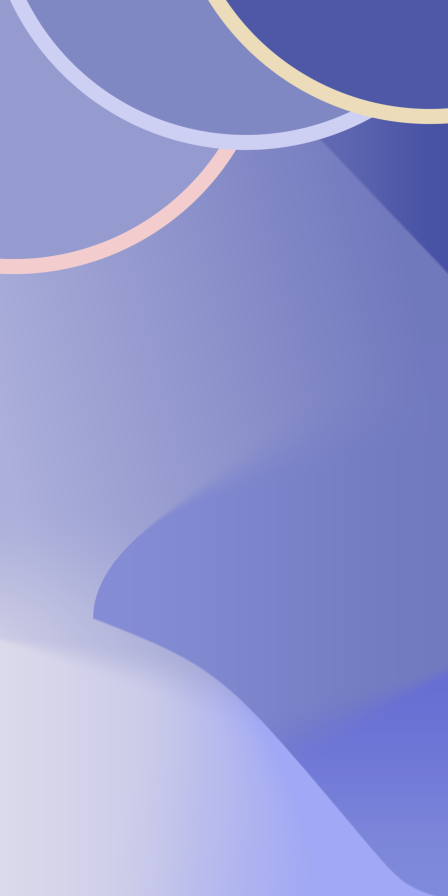
Write a Shadertoy shader that draws this background.

```glsl
// Calm indigo backdrop: soft folded sheets of colour under three ringed discs.
// Each sheet is a gradient masked by a curve whose blur varies along its length;
// the discs are circle distance functions stacked from left to right.

#define RING_RADIUS 0.565
#define RING_HALF_WIDTH 0.0168
#define TIP vec2(0.208, 0.62)
#define FOLD_BEND 0.06
#define SKY_LIGHT vec3(0.675, 0.688, 0.855)
#define SKY_DEEP vec3(0.445, 0.473, 0.743)
#define MIST vec3(0.815, 0.812, 0.902)
#define PALE vec3(0.860, 0.855, 0.920)
#define PERIWINKLE vec3(0.630, 0.660, 0.960)

float softplus(float x, float width) {
    return width * log(1.0 + exp(x / width));
}

// Coverage of the side where d is positive, blurred over +-width.
float cover(float d, float width) {
    return smoothstep(-width, width, d);
}

// Height of the long fold that sweeps from the tip to the lower right.
float foldHeight(float x) {
    return TIP.y - 0.38 * (x - TIP.x)
         - 0.82 * softplus(x - 0.49, FOLD_BEND)
         + 0.9 * softplus(x - 0.9, 0.02);
}

vec3 skySheet(vec2 p) {
    vec3 col = mix(SKY_LIGHT, SKY_DEEP, clamp(p.x + 0.25 * (p.y - 1.0), 0.0, 1.0));
    float mist = (1.0 - smoothstep(0.5, 0.88, p.y)) * exp(-3.0 * p.x);
    return mix(col, MIST, mist);
}

// Dark wedge at the upper right.
vec3 addWedge(vec3 col, vec2 p, float aa) {
    float d = (p.x - 0.716 + (p.y - 1.688) / 1.05) * 0.72;
    vec3 wedge = mix(vec3(0.375, 0.407, 0.695), vec3(0.280, 0.320, 0.642),
                     smoothstep(0.72, 1.0, p.x));
    return mix(col, wedge, cover(d, aa + 0.003));
}

// Pale sheet at the lower left, turning periwinkle along the fold.
vec3 addPaleSheet(vec3 col, vec2 p, float foldDistance) {
    float blur = mix(0.008, 0.075, clamp(p.x / 0.45, 0.0, 1.0));
    float mask = cover(0.573 - 0.225 * p.x - p.y, blur);
    vec3 sheet = mix(PALE, vec3(0.775, 0.778, 0.910), clamp(p.x / 0.45, 0.0, 1.0));
    float tint = smoothstep(0.3, 0.85, p.x + 0.15 * (0.5 - p.y));
    float edgeGlow = 0.5 * exp(-max(foldDistance, 0.0) / 0.06)
                   * smoothstep(0.3, 0.55, p.x);
    sheet = mix(sheet, PERIWINKLE, clamp(tint + edgeGlow, 0.0, 1.0));
    return mix(col, sheet, mask);
}

// Blue sheet: crisp at the rounded tip, dissolving toward the right.
vec3 addBlueSheet(vec3 col, vec2 p, float foldDistance, float aa) {
    float rise = max(p.y - TIP.y, 0.0) / 0.575;
    float slope = 2.0 * rise / 0.575;
    float topDistance = (p.x - TIP.x - rise * rise) / sqrt(1.0 + slope * slope);
    float topBlur = aa + 0.12 * smoothstep(0.28, 0.9, p.x);
    float mask = cover(topDistance, topBlur) * cover(-foldDistance, aa + 0.001);

    vec3 sheet = mix(vec3(0.520, 0.550, 0.835), vec3(0.448, 0.478, 0.750),
                     smoothstep(0.2, 1.0, p.x));
    // Saturated patch tucked under the lower right of the sheet.
    vec3 patchColor = mix(vec3(0.500, 0.540, 0.855), vec3(0.405, 0.435, 0.830),
                          smoothstep(0.0, 0.5, p.y));
    float patchBlur = mix(0.085, 0.02, smoothstep(0.6, 1.0, p.x));
    float patchMask = cover(0.36 + 0.45 * (p.x - 0.68) - p.y, patchBlur);
    sheet = mix(sheet, patchColor, patchMask);
    return mix(col, sheet, mask);
}

vec3 addDisc(vec3 col, vec2 p, vec2 center, vec3 fill, vec3 ring, float aa) {
    float d = length(p - center) - RING_RADIUS;
    col = mix(col, fill, cover(-d, aa));
    return mix(col, ring, cover(RING_HALF_WIDTH - abs(d), aa));
}

void mainImage(out vec4 fragColor, in vec2 fragCoord) {
    // Canvas spans 1 by 2 units from the lower left.
    vec2 p = fragCoord / iResolution.xy * vec2(1.0, 2.0);
    float aa = 1.5 / iResolution.y;
    float foldDistance = (foldHeight(p.x) - p.y) / 1.4;

    // Sheets
    vec3 col = skySheet(p);
    col = addWedge(col, p, aa);
    col = addPaleSheet(col, p, foldDistance);
    col = addBlueSheet(col, p, foldDistance, aa);

    // Ringed discs, back to front
    col = addDisc(col, p, vec2(0.031, 1.970), vec3(0.585, 0.608, 0.812),
                  vec3(0.953, 0.804, 0.804), aa);
    col = addDisc(col, p, vec2(0.549, 2.247), vec3(0.502, 0.533, 0.769),
                  vec3(0.804, 0.812, 0.953), aa);
    col = addDisc(col, p, vec2(0.960, 2.305), vec3(0.306, 0.345, 0.655),
                  vec3(0.925, 0.863, 0.729), aa);
    fragColor = vec4(col, 1.0);
}
```
